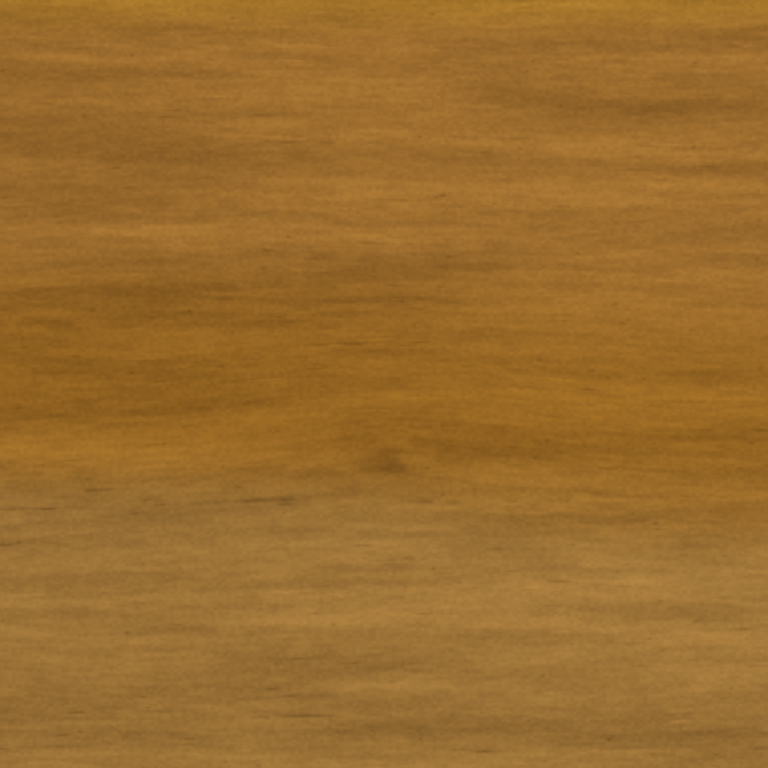
Write a WebGL 2 fragment shader that draws this texture.

```glsl
#version 300 es
precision highp float;

uniform vec2 u_resolution;
out vec4 fragColor;

vec2 hash2(vec2 cell, float seed) {
    uvec2 q = uvec2(ivec2(cell) + 4096) * uvec2(1597u, 3571u) + uint(seed) * 7919u;
    uint n = (q.x ^ (q.y << 7)) * 747796405u;
    n = (n ^ (n >> 15)) * 277803737u;
    n ^= n >> 13;
    return vec2(n & 65535u, n >> 16) / 65535.0;
}

// Smooth cellular noise: random cell values blended by distance, about -0.5 to 0.5
float cellBlend(vec2 p, float seed) {
    vec2 base = floor(p);
    float total = 0.0, weights = 0.0;
    for (int j = -1; j <= 1; j++) {
        for (int i = -1; i <= 1; i++) {
            vec2 cell = base + vec2(i, j);
            vec2 d = p - cell - 0.2 - 0.6 * hash2(cell, seed);
            float w = exp(-4.5 * dot(d, d));
            total += w * (hash2(cell, seed + 1.0).x - 0.5);
            weights += w;
        }
    }
    return total / weights;
}

// Sparse thin dashes along x; share is the fraction of cells that hold one
float dashes(vec2 p, vec2 thickness, float share, float seed) {
    vec2 base = floor(p);
    float sum = 0.0;
    for (int j = -1; j <= 1; j++) {
        for (int i = -1; i <= 1; i++) {
            vec2 cell = base + vec2(i, j);
            vec2 pick = hash2(cell, seed + 1.0);
            vec2 d = p - cell - hash2(cell, seed);
            d /= thickness * mix(0.6, 1.1, pick.y);
            sum += step(pick.x, share) * mix(0.3, 1.0, pick.y) * exp(-dot(d, d));
        }
    }
    return min(sum, 1.0);
}

// Gentle waves of the grain lines
float grainWave(vec2 p) {
    return 0.006 * sin(3.7 * p.x + 5.0 * p.y + 0.6)
         + 0.002 * sin(9.1 * p.x - 17.0 * p.y + 2.1)
         + 0.0008 * sin(23.0 * p.x + 31.0 * p.y);
}

float softSpot(vec2 p, vec2 centre, vec2 radius) {
    vec2 d = (p - centre) / radius;
    return exp(-dot(d, d));
}

// Slow colour change across the board, bottom to top
vec3 boardColor(vec2 p, float wander) {
    const vec3 PALE = vec3(0.608, 0.444, 0.214);
    const vec3 AMBER = vec3(0.588, 0.398, 0.134);
    const vec3 TAN = vec3(0.602, 0.416, 0.176);
    const vec3 GOLD = vec3(0.640, 0.455, 0.160);
    float y = p.y + 0.04 * (p.x - 0.5) + 0.06 * wander;
    vec3 color = mix(PALE, AMBER, smoothstep(0.29, 0.45, y));
    color = mix(color, TAN, smoothstep(0.50, 0.70, y));
    return mix(color, GOLD, smoothstep(0.94, 1.01, p.y));
}

void main() {
    vec2 uv = gl_FragCoord.xy / u_resolution;

    // Grain lines bend over the knot
    vec2 knotCentre = vec2(0.48, 0.40);
    float knot = softSpot(uv, knotCentre, vec2(0.10, 0.03));
    float arch = softSpot(uv, knotCentre + vec2(0.04, 0.03), vec2(0.22, 0.10));
    vec2 p = uv;
    p.y += grainWave(uv) - 0.025 * arch;

    // Bands and fibres, from wide to fine
    float broad = cellBlend(p * vec2(1.6, 11.0), 1.0);
    float shade = 0.085 * broad
                + 0.125 * cellBlend(p * vec2(3.0, 34.0), 11.0)
                + 0.10 * cellBlend(p * vec2(7.0, 90.0), 21.0)
                + 0.08 * cellBlend(p * vec2(32.0, 190.0), 31.0)
                + 0.075 * cellBlend(uv * vec2(190.0, 240.0), 41.0);

    // Mottled knot
    shade += knot * (0.24 * cellBlend(uv * vec2(26.0, 54.0) + 2.0 * broad, 51.0) - 0.04);

    // Broken dark pores and pale flecks, roughened by cellular noise
    float rough = clamp(0.7 + 2.2 * cellBlend(p * vec2(55.0, 120.0), 91.0), 0.0, 1.3);
    shade -= 0.14 * rough * dashes(p * vec2(6.0, 26.0), vec2(0.36, 0.07), 0.10, 61.0);
    shade -= 0.11 * rough * dashes(p * vec2(26.0, 80.0), vec2(0.32, 0.15), 0.10, 71.0);
    shade -= 0.12 * dashes(uv * vec2(60.0, 90.0), vec2(0.20, 0.18), 0.035, 101.0);
    shade += 0.08 * rough * dashes(p * vec2(14.0, 55.0), vec2(0.36, 0.11), 0.10, 81.0);

    vec3 color = boardColor(uv, broad);
    color *= 1.0 + shade * vec3(0.9, 1.0, 1.25);
    fragColor = vec4(clamp(color, 0.0, 1.0), 1.0);
}
```
